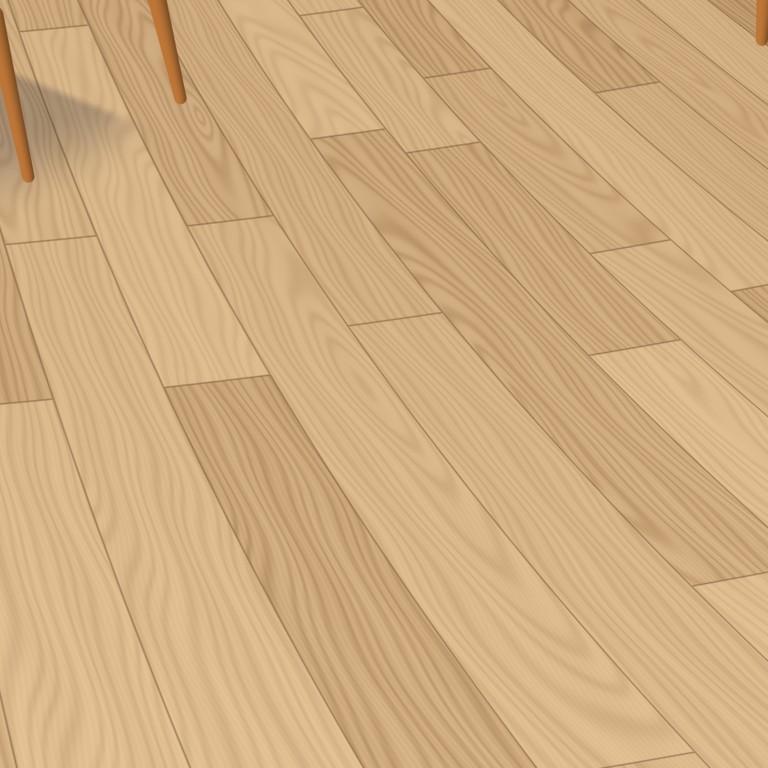
Give the GLSL for this texture, as a WebGL 1 fragment shader.

```glsl
precision highp float;
// A pale ash plank floor seen at a slant, with three chair legs and a soft shadow.
// The canvas is bent into board space (column, depth); every board gets its own
// tone and ring-shaped grain, then the seams, light, shadow and legs are laid on.
uniform vec2 u_resolution;

#define BOARD_LENGTH 3.9
#define SPLIT_AT 0.53
#define SEAM_HALF_WIDTH 0.0010
#define SEAM_STRENGTH 0.62
#define RING_COUNT 12.0
#define GRAIN_STRENGTH 0.30
#define WOOD_DARK vec3(0.67, 0.52, 0.35)
#define WOOD_LIGHT vec3(0.91, 0.78, 0.60)
#define SEAM_COLOR vec3(0.50, 0.37, 0.24)
#define SHADOW_TINT vec3(0.78, 0.79, 0.84)
#define LEG_COLOR vec3(0.66, 0.41, 0.19)

const float TAU = 6.28318;

float hash(vec2 p) {
  p = fract(p * vec2(0.1731, 0.3197) + 0.37);
  p += dot(p, p.yx + 17.31);
  return fract(p.x * p.y * 7.13);
}

// Width of one board on the canvas at a given drop from the top edge
float boardWidth(float drop) {
  return 0.0911 + (0.093 + 0.0415 * drop) * drop;
}

// Depth at which the boards of a column are staggered
float stagger(float column) {
  float alternate = -0.7 * cos(0.5 * TAU * column);
  float drift = 0.8 * clamp(column - 1.0, 0.0, 1.0) * sin(1.5 * column - 2.6);
  return 7.3 + alternate + drift;
}

// Growth rings: arches when the centre lies in the board, else long streaks
float grain(vec2 p, vec2 id, float width) {
  float seed = TAU * hash(id + 3.1);
  vec2 q = vec2(p.x - 2.4 * hash(id + 8.7) + 0.7,
                0.23 * (p.y - 4.0 - 6.0 * hash(id + 5.3)));
  q.x += 0.050 * sin(2.7 * p.y + seed) + 0.022 * sin(6.1 * p.y + 7.0 * p.x + seed);
  q.y += 0.030 * sin(9.0 * p.x + 3.0 * p.y + 2.0 * seed);
  float phase = TAU * RING_COUNT * length(q);
  float rings = 0.5 + 0.5 * sin(phase + 1.3 * sin(0.31 * phase + seed));
  float streaks = sin(TAU * 27.0 * q.x + 2.0 * sin(1.7 * p.y + seed));
  float bands = sin(TAU * 2.3 * q.x + seed + sin(1.4 * p.y));
  return rings * rings - 0.35 + 0.16 * bands
       + 0.17 * streaks * smoothstep(0.09, 0.18, width);
}

// Tapered round leg from top to foot: x is coverage, y is position across
vec2 leg(vec2 p, vec2 top, vec2 foot, float soft) {
  vec2 axis = foot - top;
  vec2 rel = p - top;
  float t = clamp(dot(rel, axis) / dot(axis, axis), 0.0, 1.0);
  vec2 away = rel - t * axis;
  float radius = mix(0.0125, 0.0078, t);
  return vec2(1.0 - smoothstep(-soft, soft, length(away) - radius), away.x / radius);
}

vec3 addLeg(vec3 base, vec2 p, vec2 top, vec2 foot, float soft) {
  vec2 shape = leg(p, top, foot, soft);
  vec3 tint = LEG_COLOR * (1.06 - 0.22 * shape.y - 0.18 * shape.y * shape.y);
  return mix(base, tint, shape.x);
}

// Soft wedge with a crisp far edge, plus a thin streak from the near foot
float shadow(vec2 p) {
  float far = p.y - 0.085 - 0.40 * p.x;
  float near = 0.25 - 0.42 * p.x - p.y;
  float wedge = smoothstep(-0.004, 0.012, far) * smoothstep(-0.05, 0.07, near)
              * (1.0 - smoothstep(0.12, 0.22, p.x));
  float streak = 1.0 - smoothstep(0.004, 0.012, abs(p.y - 0.198 - 0.9 * p.x));
  return max(wedge, 0.7 * streak * (1.0 - smoothstep(0.03, 0.045, p.x)));
}

void main() {
  vec2 p = gl_FragCoord.xy / u_resolution;
  p.y = 1.0 - p.y;
  float soft = max(0.0012, 0.8 / min(u_resolution.x, u_resolution.y));

  // Board space
  float width = boardWidth(p.y);
  float across = (p.x - 0.0104 - (0.34 + 0.123 * p.y) * p.y) / width;
  float column = floor(across);
  float x = across - column;
  float drop = p.y + (0.09 + 0.05 * p.x) * p.x;
  float rowWidth = boardWidth(drop);
  float depth = 1.0 / rowWidth;
  float run = (depth - stagger(column)) / BOARD_LENGTH;
  float row = floor(run);
  float along = run - row;
  float isSplit = step(abs(column - 4.5), 1.0) * step(-0.5, row);
  vec2 id = vec2(column, row + 0.5 * isSplit * step(SPLIT_AT, along));

  // Distances to the seams, in canvas units
  float side = min(x, 1.0 - x) * width * 0.82;
  float joint = min(along, 1.0 - along);
  joint = min(joint, mix(1.0, abs(along - SPLIT_AT), isSplit));
  joint *= BOARD_LENGTH * rowWidth * rowWidth / (0.093 + 0.083 * drop);

  // Wood tone, light and grain
  float tone = cos(2.1 * column - 2.6 * (id.y + 1.0));
  float light = 0.20 * (p.y - 0.5) - 0.16 * smoothstep(0.55, 1.1, p.x - 0.6 * p.y);
  float value = 0.64 - 0.17 * tone + light + 0.12 * (hash(id) - 0.5);
  value -= GRAIN_STRENGTH * (0.75 + 0.25 * tone) * grain(vec2(x, depth), id, width);
  vec3 color = mix(WOOD_DARK, WOOD_LIGHT, clamp(value, -0.1, 1.05));

  // Seams, shadow and legs
  float edge = min(side, joint) - SEAM_HALF_WIDTH;
  color = mix(color, SEAM_COLOR, SEAM_STRENGTH * (1.0 - smoothstep(-soft, soft, edge)));
  color *= mix(vec3(1.0), SHADOW_TINT, shadow(p));
  color = addLeg(color, p, vec2(-0.008, 0.02), vec2(0.037, 0.230), soft);
  color = addLeg(color, p, vec2(0.200, -0.02), vec2(0.235, 0.128), soft);
  color = addLeg(color, p, vec2(0.998, -0.02), vec2(0.992, 0.052), soft);
  gl_FragColor = vec4(color, 1.0);
}
```
